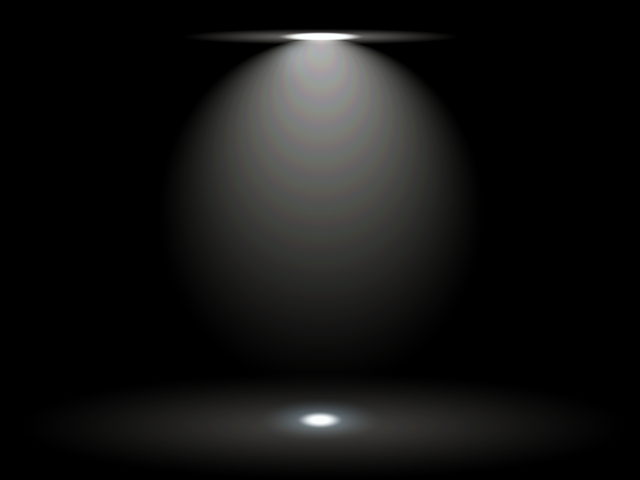
This background is drawn by a Shadertoy shader. Its source:

```glsl
// A dark stage lit by one overhead lamp: a rounded beam falls towards a pool of light.
// The beam is a focal gradient of nested ellipses that all touch at the lamp;
// lamp and floor are stacks of soft elliptical glows, blended by screening.

// Lengths are in canvas heights; x is measured from the middle, y from the bottom.
const vec2 LAMP_POS = vec2(0.002, 0.9236);
const vec2 LAMP_HALO_SIZE = vec2(0.290, 0.017);
const vec2 LAMP_CORE_SIZE = vec2(0.088, 0.0095);

const vec2 BEAM_FOCUS = vec2(0.002, 0.920);
const vec2 BEAM_RADII = vec2(0.340, 0.367);
const float BEAM_STRENGTH = 0.72;
const float BEAM_FALLOFF = 1.28;

const vec2 POOL_POS = vec2(0.008, 0.112);
const vec2 POOL_SIZE = vec2(0.640, 0.112);
const vec2 SPOT_POS = vec2(0.0, 0.125);
const vec2 SPOT_HALO_SIZE = vec2(0.135, 0.047);
const vec2 SPOT_CORE_SIZE = vec2(0.043, 0.0155);

const vec3 BEAM_TOP = vec3(1.0, 0.995, 0.99);
const vec3 BEAM_LOW = vec3(1.0, 1.0, 0.95);
const vec3 WARM_GREY = vec3(1.0, 0.98, 0.94);
const vec3 COOL_BLUE = vec3(0.62, 0.82, 0.95);
const vec3 CORE_WHITE = vec3(0.98, 1.0, 1.0);

const float RING_COUNT = 14.0;
const float RING_TINT = 0.025;

// Distance from the centre of an ellipse: 0 in the middle, 1 on its rim.
float ellipseRadius(vec2 p, vec2 center, vec2 size) {
    return length((p - center) / size);
}

// Glow that falls from 1 at the centre to 0 at the rim.
float glow(float radius, float falloff) {
    return pow(max(1.0 - radius, 0.0), falloff);
}

// Adds light without clipping.
vec3 screenBlend(vec3 base, vec3 light) {
    return 1.0 - (1.0 - base) * (1.0 - clamp(light, 0.0, 1.0));
}

// Scale of the nested ellipse through p, with every ellipse touching the focus.
float beamRadius(vec2 p) {
    vec2 q = (p - BEAM_FOCUS) / BEAM_RADII;
    float depth = max(-q.y, 0.0001);
    return dot(q, q) / (2.0 * depth);
}

// Faint warm and cool rings along a gradient.
vec3 ringTint(float radius) {
    float phase = 6.2832 * RING_COUNT * radius;
    return 1.0 + RING_TINT * sin(phase + vec3(0.0, 2.1, 4.2));
}

vec3 beamLight(vec2 p) {
    float t = beamRadius(p);
    float below = smoothstep(0.0, 0.006, BEAM_FOCUS.y - p.y);
    float light = BEAM_STRENGTH * glow(t, BEAM_FALLOFF) * below;
    vec3 tint = mix(BEAM_TOP, BEAM_LOW, smoothstep(0.1, 0.6, t));

    // Cool fringe on the left of the beam just under the lamp
    float fringe = 0.12 * glow(ellipseRadius(p, vec2(-0.06, 0.89), vec2(0.06, 0.07)), 1.5);
    return light * tint * ringTint(t) + fringe * COOL_BLUE * below * glow(t, 0.5);
}

vec3 lampLight(vec2 p) {
    float halo = 0.55 * glow(ellipseRadius(p, LAMP_POS, LAMP_HALO_SIZE), 1.1);
    float core = 1.0 - smoothstep(0.55, 1.05, ellipseRadius(p, LAMP_POS, LAMP_CORE_SIZE));
    return screenBlend(halo * WARM_GREY, core * CORE_WHITE);
}

vec3 floorLight(vec2 p) {
    float poolRadius = ellipseRadius(p, POOL_POS, POOL_SIZE);
    float spotRadius = ellipseRadius(p, SPOT_POS, SPOT_HALO_SIZE);
    vec3 pool = 0.29 * glow(poolRadius, 1.25) * WARM_GREY * ringTint(poolRadius);
    vec3 halo = 0.60 * glow(spotRadius, 1.7) * COOL_BLUE;
    float core = 1.0 - smoothstep(0.35, 1.15, ellipseRadius(p, SPOT_POS, SPOT_CORE_SIZE));
    return screenBlend(screenBlend(pool, halo), core * CORE_WHITE);
}

void mainImage(out vec4 fragColor, in vec2 fragCoord) {
    vec2 p = fragCoord / iResolution.y;
    p.x -= 0.5 * iResolution.x / iResolution.y;

    vec3 color = beamLight(p);
    color = screenBlend(color, floorLight(p));
    color = screenBlend(color, lampLight(p));
    fragColor = vec4(color, 1.0);
}
```
